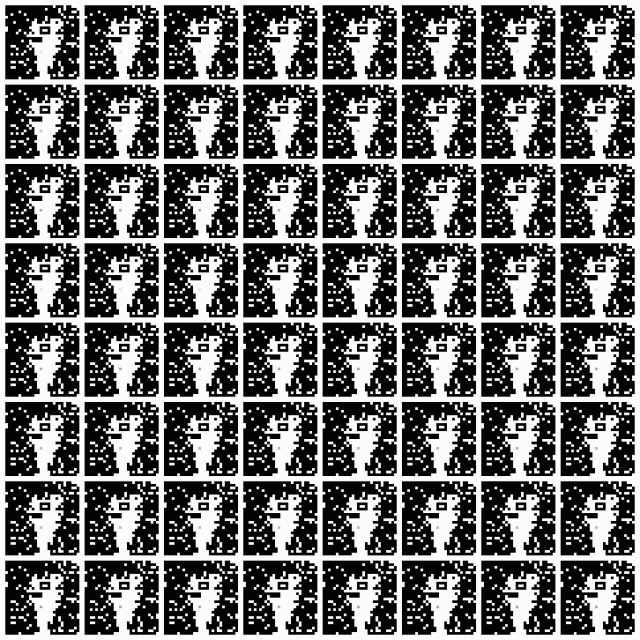
Give the GLSL for this pattern, as a three.js fragment shader.

```glsl
// An 8 by 8 sheet of identical black stamps on white, each a coarse mosaic:
// a ragged white blot that tapers downward, amid hashed white specks.
// Every square cell is classified by formula, then box-filtered across its edges.

#define REPEATS 8.0
#define STAMP 28.0          // cells along a stamp side
#define GUTTER 2.0          // cells between stamps
#define SPECKS 0.14         // speck share at the left side
#define SPECK_RISE 0.08     // extra speck share at the right side
#define BLOT_HALF 5.2       // half width of the blot, in cells
#define RAGGED 1.8          // depth of the broken blot edge, in cells
#define SEED 3.7
#define INK vec3(0.01)
#define PAPER vec3(0.99)

varying vec2 vUv;

const float PITCH = STAMP + GUTTER;
const float CELLS = REPEATS * PITCH + GUTTER;

float hash(vec2 p) {
  return fract(sin(dot(p, vec2(127.1, 311.7)) + SEED) * 43758.547);
}

// 1 inside the box of cells from lo to hi, both included
float inBox(vec2 cell, vec2 lo, vec2 hi) {
  vec2 inside = step(lo, cell) * step(cell, hi);
  return inside.x * inside.y;
}

// Signed distance to the tapering blot, in cells
float blotDistance(vec2 cell) {
  float taper = smoothstep(13.0, 27.0, cell.y);
  float middle = 14.8 - 0.8 * taper;
  float halfWidth = BLOT_HALF - 3.6 * taper;
  return max(abs(cell.x - middle) - halfWidth, 5.5 - cell.y);
}

// Paper amount of one stamp cell, counted from its upper left
float stampCell(vec2 cell, vec2 stamp) {
  float specks = SPECKS + SPECK_RISE * cell.x / STAMP;
  float solid = smoothstep(RAGGED, -RAGGED, blotDistance(cell));
  float paper = step(hash(cell), mix(specks, 1.0, solid));

  // Dark gaps within the blot: an open ring and two short bars
  float ring = inBox(cell, vec2(13.0, 8.0), vec2(16.0, 10.0))
             - inBox(cell, vec2(14.0, 9.0), vec2(15.0, 9.0));
  float bars = inBox(cell, vec2(10.0, 12.0), vec2(13.0, 13.0))
             + inBox(cell, vec2(9.0, 17.0), vec2(10.0, 20.0));
  paper *= 1.0 - min(ring + bars, 1.0);

  // One faded cell, varying by row of stamps
  float faded = inBox(cell, vec2(13.0, 17.0), vec2(13.0, 17.0));
  paper = mix(paper, mix(0.6, 0.95, hash(stamp.yy)), faded);

  // Stepped upper right corner
  return max(paper, step(STAMP - 2.0, cell.x - cell.y));
}

// Paper amount of one cell of the whole sheet
float sheetCell(vec2 cell) {
  cell = clamp(cell, 0.0, CELLS - 1.0);
  cell.y = CELLS - 1.0 - cell.y;
  vec2 stamp = floor((cell + 0.5) / PITCH);
  vec2 local = cell - stamp * PITCH - GUTTER;
  return min(local.x, local.y) < -0.5 ? 1.0 : stampCell(local, stamp);
}

void main() {
  // Exact box filter: a footprint under one cell meets at most two per axis
  vec2 p = vUv * CELLS;
  vec2 footprint = clamp(fwidth(p), 0.001, 1.0);
  vec2 first = floor(p - 0.5 * footprint);
  vec2 share = clamp((p + 0.5 * footprint - first - 1.0) / footprint, 0.0, 1.0);

  float lower = mix(sheetCell(first), sheetCell(first + vec2(1.0, 0.0)), share.x);
  float upper = mix(sheetCell(first + vec2(0.0, 1.0)), sheetCell(first + 1.0), share.x);
  gl_FragColor = vec4(mix(INK, PAPER, mix(lower, upper, share.y)), 1.0);
}
```
